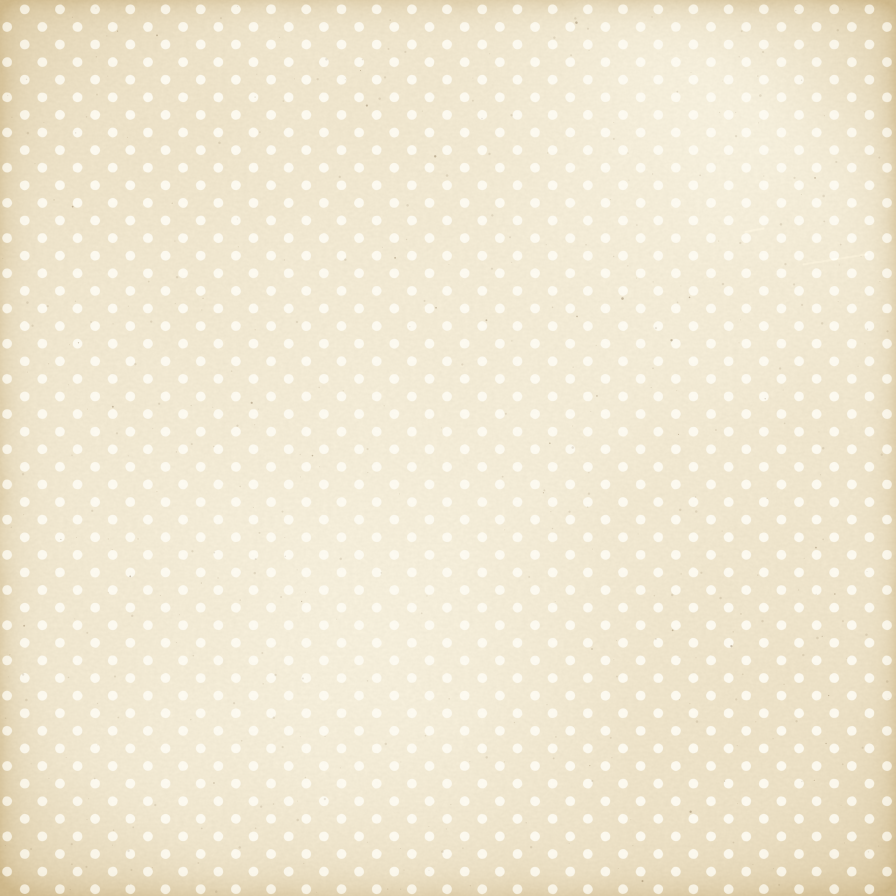
Write a WebGL 2 fragment shader that draws this pattern.

```glsl
#version 300 es
precision highp float;
// Aged cream paper with staggered rows of small off-white polka dots.

uniform vec2 u_resolution;
out vec4 fragColor;

const vec3 CREAM = vec3(0.962, 0.937, 0.862);
const vec3 SAND  = vec3(0.912, 0.860, 0.745);
const vec3 TAN   = vec3(0.790, 0.695, 0.505);
const vec3 IVORY = vec3(0.992, 0.982, 0.945);
const vec3 UMBER = vec3(0.480, 0.390, 0.260);

const float PITCH = 0.03928;                    // spacing of dots along a row
const vec2 FIRST_DOT = vec2(0.0276, 0.9896);
const float DOT_RADIUS = 0.0054;

vec2 hash2(vec2 p) {
    vec3 q = fract(p.xyx * vec3(0.1031, 0.1030, 0.0973));
    q += dot(q, q.yzx + 33.33);
    return fract((q.xx + q.yz) * q.zy);
}

float gradientAt(vec2 cell, vec2 corner, vec2 f) {
    return dot(hash2(cell + corner) * 2.0 - 1.0, f - corner);
}

float gradientNoise(vec2 p) {
    vec2 i = floor(p), f = p - i;
    vec2 w = f * f * f * (f * (f * 6.0 - 15.0) + 10.0);
    float low = mix(gradientAt(i, vec2(0, 0), f), gradientAt(i, vec2(1, 0), f), w.x);
    float high = mix(gradientAt(i, vec2(0, 1), f), gradientAt(i, vec2(1, 1), f), w.x);
    return mix(low, high, w.y);
}

float fbm(vec2 p) {
    float sum = 0.0, amp = 0.6;
    for (int i = 0; i < 4; i++) {
        sum += amp * gradientNoise(p);
        p = p * 2.03 + 17.3;
        amp *= 0.5;
    }
    return sum;
}

// Distance to the nearest dot centre of a square lattice plus its half-step copy.
float staggeredDots(vec2 p, float pitch) {
    vec2 q = p / pitch;
    vec2 a = fract(q + 0.5) - 0.5;
    vec2 b = fract(q) - 0.5;
    return min(length(a), length(b)) * pitch;
}

// Soft elliptical pool of light.
float pool(vec2 p, vec2 centre, vec2 size) {
    vec2 d = (p - centre) / size;
    return exp(-dot(d, d));
}

float edgeFade(float d, float width) {
    return exp(-max(d, 0.0) / width);
}

// Sparse specks, at most one in each cell.
float specks(vec2 p, float cells, float density, float aa) {
    vec2 q = p * cells, cell = floor(q);
    vec2 place = hash2(cell + 71.0), kind = hash2(cell + 193.0);
    float radius = mix(0.0004, 0.0014, kind.y * kind.y);
    float d = length(q - cell - mix(vec2(0.2), vec2(0.8), place)) / cells;
    return step(kind.x, density) * (1.0 - smoothstep(radius - aa, radius + aa, d));
}

float crease(vec2 p, vec2 a, vec2 b, float width, float aa) {
    vec2 pa = p - a, ba = b - a;
    float t = clamp(dot(pa, ba) / dot(ba, ba), 0.0, 1.0);
    return 1.0 - smoothstep(width, width + 2.0 * aa, length(pa - ba * t));
}

// Broad uneven toning of the sheet: 0 is clean, 1 is sand.
float toning(vec2 p) {
    float light = 0.42 * pool(p, vec2(0.80, 0.87), vec2(0.20, 0.22))
                + 0.36 * pool(p, vec2(0.36, 0.25), vec2(0.24, 0.22))
                + 0.26 * pool(p, vec2(0.50, 0.55), vec2(0.38, 0.30));
    float dark = 0.30 * pool(p, vec2(0.90, 0.20), vec2(0.22, 0.22))
               + 0.18 * pool(p, vec2(0.14, 0.86), vec2(0.24, 0.20))
               + 0.20 * pool(p, vec2(0.50, 0.03), vec2(0.60, 0.08));
    return clamp(0.50 - light + dark + 0.20 * fbm(p * 5.0), 0.0, 1.0);
}

// Browned rim and corners, with a wavering inner boundary.
float burn(vec2 p) {
    float wobble = 0.010 * fbm(p * 14.0);
    float sides = edgeFade(p.x + wobble, 0.016) + edgeFade(1.0 - p.x + wobble, 0.013);
    float ends = edgeFade(p.y + wobble, 0.020) + edgeFade(1.0 - p.y + wobble, 0.014);
    float corners = smoothstep(0.50, 0.74, length(p - 0.5) + 2.0 * wobble);
    return clamp(0.50 * (sides + ends) + 0.40 * corners, 0.0, 1.0);
}

void main() {
    vec2 uv = gl_FragCoord.xy / u_resolution;
    float aa = 0.75 / min(u_resolution.x, u_resolution.y);
    float rim = burn(uv);

    // Paper
    vec3 colour = mix(CREAM, SAND, toning(uv));
    colour = mix(colour, TAN, 0.85 * rim);

    // Dots, stained along with the rim
    float d = staggeredDots(uv - FIRST_DOT, PITCH) + 0.0004 * gradientNoise(uv * 240.0);
    float dots = 1.0 - smoothstep(DOT_RADIUS - aa, DOT_RADIUS + aa, d);
    colour = mix(colour, mix(IVORY, SAND, 0.5 * rim), 0.94 * dots);

    // Fibre grain, creases and flecks
    float grain = gradientNoise(uv * vec2(170.0, 260.0)) + 0.6 * gradientNoise(uv * 410.0);
    colour += 0.018 * grain * (1.0 - 0.6 * dots);
    float folds = crease(uv, vec2(0.897, 0.705), vec2(0.967, 0.716), 0.0003, aa)
                + crease(uv, vec2(0.832, 0.741), vec2(0.852, 0.745), 0.0003, aa);
    colour += 0.025 * folds;
    colour = mix(colour, UMBER, 0.40 * specks(uv, 19.0, 0.16, aa));
    colour = mix(colour, UMBER, 0.16 * specks(uv + 3.7, 43.0, 0.20, aa));

    fragColor = vec4(clamp(colour, 0.0, 1.0), 1.0);
}
```
